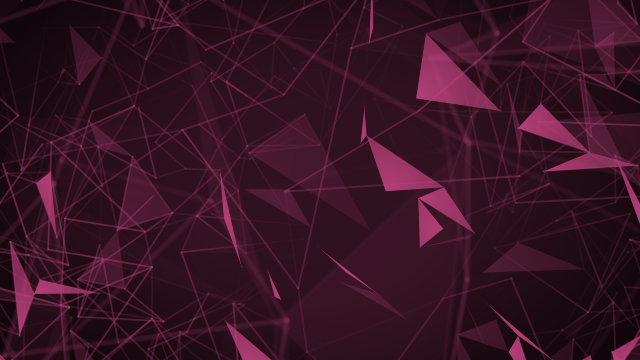
This background is drawn by a WebGL 2 fragment shader. Its source:

```glsl
#version 300 es
precision highp float;

uniform vec2 u_resolution;
out vec4 fragColor;

const vec3 PINK = vec3(0.72, 0.252, 0.472);

vec3 hash3(vec2 cell, float seed) {
    vec3 q = fract((cell.xyx + seed) * vec3(0.1031, 0.1030, 0.0973));
    q += dot(q, q.yxz + 33.33);
    return fract((q.xxy + q.yzz) * q.zyx);
}

float cross2(vec2 a, vec2 b) {
    return a.x * b.y - a.y * b.x;
}

float screen(float base, float added) {
    return 1.0 - (1.0 - base) * (1.0 - added);
}

vec2 rotate(vec2 p, float angle) {
    float c = cos(angle), s = sin(angle);
    return vec2(c * p.x - s * p.y, s * p.x + c * p.y);
}

// Strongly jittered lattice vertex
vec2 vertex(vec2 id, float size, float seed) {
    return (id + 0.5 + (hash3(id, seed).xy - 0.5) * 1.8) * size;
}

float strand(vec2 p, vec2 a, vec2 b, float width, float blur) {
    vec2 ab = b - a, ap = p - a;
    float along = clamp(dot(ap, ab) / max(dot(ab, ab), 1e-6), 0.0, 1.0);
    return 1.0 - smoothstep(width, width + blur, length(ap - ab * along));
}

float edgeSide(vec2 p, vec2 a, vec2 b) {
    return cross2(b - a, p - a) / max(length(b - a), 1e-4);
}

float facet(vec2 p, vec2 a, vec2 b, vec2 c, float blur) {
    float winding = sign(cross2(b - a, c - a));
    float inside = min(winding * edgeSide(p, a, b),
                   min(winding * edgeSide(p, b, c), winding * edgeSide(p, c, a)));
    return smoothstep(-0.5 * blur, 0.5 * blur, inside);
}

// Clusters of the web, from layered sines
float density(vec2 p) {
    float wave = sin(p.x * 4.1 + 1.3 * sin(p.y * 3.7) - 0.4);
    wave += 0.6 * sin(p.y * 5.3 - p.x * 2.3 + 0.4);
    return smoothstep(-1.1, 1.3, wave);
}

// One sheet of linked vertices with some filled facets
float web(vec2 p, float size, float seed, float width, float blur,
          float lineGain, float fillGain) {
    vec2 home = floor(p / size);
    float light = 0.0;
    for (int y = -2; y <= 1; y++) {
        for (int x = -2; x <= 1; x++) {
            vec2 id = home + vec2(x, y);
            vec2 a = vertex(id, size, seed);
            vec2 b = vertex(id + vec2(1, 0), size, seed);
            vec2 c = vertex(id + vec2(0, 1), size, seed);
            vec2 d = vertex(id + vec2(1, 1), size, seed);
            vec3 pick = hash3(id, seed + 51.7);
            vec3 links = smoothstep(0.4, 1.0, hash3(id, seed + 93.1));
            float diagonal = smoothstep(0.4, 1.0, pick.y);

            light = screen(light, lineGain * links.x * strand(p, a, b, width, blur));
            light = screen(light, lineGain * links.y * strand(p, a, c, width, blur));
            light = screen(light, lineGain * links.z * strand(p, a, d, width, blur));
            light = screen(light, lineGain * diagonal * strand(p, b, c, width, blur));

            float fill = pick.x > 0.91 ? 0.97 : (pick.x > 0.8 ? 0.28 : 0.0);
            float fade = 1.0 - 0.3 * clamp(length(p - a) / (1.6 * size), 0.0, 1.0);
            light = screen(light, fillGain * fill * fade * facet(p, a, b, c, blur));
        }
    }
    return light;
}

void main() {
    vec2 uv = gl_FragCoord.xy / u_resolution;
    vec2 p = gl_FragCoord.xy / u_resolution.y;
    float crisp = max(0.0035, 1.0 / u_resolution.y);
    float crowd = density(p);

    // Soft dark backdrop
    float radius = length((uv - 0.5) * vec2(1.1, 0.9));
    float backdrop = 0.185 - 0.13 * smoothstep(0.2, 0.75, radius);

    // Sheets from far and blurred to near and sharp
    float light = web(rotate(p, 0.5), 0.36, 11.3, 0.002, 0.010, 0.18, 0.10);
    light = screen(light, web(rotate(p, -0.35), 0.25, 37.9, 0.0008, crisp,
                              mix(0.28, 0.5, crowd), 0.14));
    light = screen(light, web(rotate(p, 1.1), 0.17, 71.2, 0.0006, crisp,
                              0.45 * crowd, 0.2));
    light = screen(light, web(rotate(p, 0.2), 0.1, 23.6, 0.0006, crisp,
                              0.38 * crowd * crowd, 1.0));

    float value = mix(backdrop, 0.72, light);
    fragColor = vec4(PINK * value / 0.72, 1.0);
}
```
